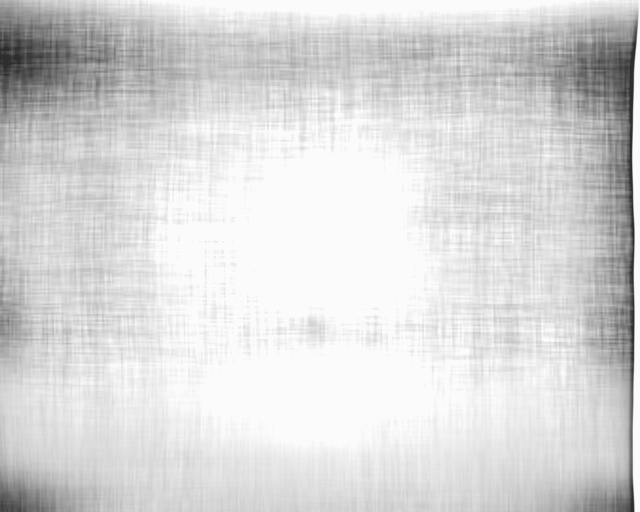
This texture is drawn by a Shadertoy shader. Its source:

```glsl
const float BASE_TONE = 0.865;
const float PAPER_WHITE = 0.985;
const float WEAVE_LIGHT = 0.165;  // thread contrast in pale areas
const float WEAVE_DARK = 0.33;    // thread contrast in shaded areas
const float FINE_THREADS = 270.0; // threads per canvas height
const float BROAD_THREADS = 120.0;
const float THREAD_STRETCH = 11.0;
const float FLECK_STRETCH = 50.0;
const float MOTTLE = 0.05;

float hash(vec2 p) {
    vec3 q = fract(vec3(p.xyx) * 0.1031);
    q += dot(q, q.yzx + 33.33);
    return fract((q.x + q.y) * q.z);
}

float noise(vec2 p) {
    vec2 cell = floor(p), f = fract(p);
    f = f * f * (3.0 - 2.0 * f);
    return mix(mix(hash(cell), hash(cell + vec2(1, 0)), f.x),
               mix(hash(cell + vec2(0, 1)), hash(cell + vec2(1, 1)), f.x), f.y);
}

float blob(vec2 p, vec2 center, vec2 radius) {
    vec2 d = (p - center) / radius;
    return exp(-dot(d, d));
}

// Threads running along x, centred on zero
float threads(vec2 p, float seed) {
    float fine = noise(vec2(p.x * THREAD_STRETCH, p.y * FINE_THREADS) + seed);
    float broad = noise(vec2(p.x * THREAD_STRETCH, p.y * BROAD_THREADS) + seed * 2.0);
    float fleck = noise(vec2(p.x * FLECK_STRETCH, p.y * FINE_THREADS) + seed * 3.0);
    return 0.42 * fine + 0.24 * broad + 0.34 * fleck - 0.5;
}

float shading(vec2 uv) {
    float tone = BASE_TONE;

    // Bright middle, split by a faint grey patch
    tone += 0.20 * blob(uv, vec2(0.43, 0.51), vec2(0.20, 0.22));
    tone += 0.13 * blob(uv, vec2(0.54, 0.60), vec2(0.12, 0.19));
    tone += 0.08 * blob(uv, vec2(0.60, 0.42), vec2(0.08, 0.11));
    tone += 0.19 * blob(uv, vec2(0.52, 0.22), vec2(0.24, 0.11));
    tone -= 0.13 * blob(uv, vec2(0.49, 0.35), vec2(0.11, 0.05));
    tone -= 0.04 * blob(uv, vec2(0.39, 0.56), vec2(0.06, 0.14));
    tone += 0.04 * blob(uv, vec2(0.10, 0.22), vec2(0.16, 0.10));

    // Grey band under the glowing upper rim
    float band = (uv.y - 0.87) / 0.075;
    tone -= 0.09 * exp(-band * band);
    float rim = 0.985 + 0.16 * (uv.x - 0.58) * (uv.x - 0.58);
    tone += 0.16 * smoothstep(rim - 0.07, rim + 0.02, uv.y);
    tone += 0.09 * smoothstep(rim - 0.015, rim + 0.008, uv.y);

    // Left side and corners
    tone -= 0.34 * blob(uv, vec2(0.0, 0.89), vec2(0.18, 0.085));
    tone -= 0.15 * blob(uv, vec2(0.0, 0.86), vec2(0.20, 0.16));
    tone -= 0.06 * blob(uv, vec2(0.15, 0.52), vec2(0.10, 0.25));
    tone -= 0.23 * blob(uv, vec2(0.0, 0.37), vec2(0.045, 0.08));
    tone -= 0.10 * exp(-uv.x / 0.03);
    tone -= 0.45 * blob(uv, vec2(0.0), vec2(0.12, 0.07));

    // Right side and corners
    tone -= 0.24 * blob(uv, vec2(0.95, 0.87), vec2(0.12, 0.08));
    tone -= 0.18 * blob(uv, vec2(1.0, 0.77), vec2(0.11, 0.18));
    tone -= 0.24 * blob(uv, vec2(0.99, 0.52), vec2(0.06, 0.25));
    tone -= 0.14 * blob(uv, vec2(0.97, 0.34), vec2(0.05, 0.07));
    tone += 0.04 * blob(uv, vec2(0.86, 0.24), vec2(0.10, 0.10));
    tone -= 0.38 * blob(uv, vec2(0.98, 0.0), vec2(0.11, 0.055));
    tone -= 0.05 * exp(-uv.y / 0.07);
    return tone;
}

void mainImage(out vec4 fragColor, in vec2 fragCoord) {
    vec2 uv = fragCoord / iResolution.xy;
    vec2 p = fragCoord / iResolution.y;

    // Slightly bent threads
    vec2 bend = 0.010 * vec2(noise(p * 4.0), noise(p * 4.0 + 31.0));
    float across = threads(p + bend, 7.0);
    float upright = threads((p + bend).yx, 53.0);
    across *= mix(0.35, 1.0, smoothstep(0.15, 0.38, uv.y));

    // Cloth shade with stronger weave in the shadows
    float tone = shading(uv);
    float shadow = smoothstep(0.9, 0.5, tone);
    float calm = mix(0.55, 1.0, smoothstep(0.10, 0.38, uv.y))
               * mix(1.0, 0.5, smoothstep(0.92, 0.99, uv.y));
    float patches = calm * (0.6 + 0.8 * noise(p * 9.0 + 12.0));
    tone += (across + upright) * mix(WEAVE_LIGHT, WEAVE_DARK, shadow) * patches;

    // Soft streaky mottling along both thread directions
    float streaks = noise(p * vec2(5.0, 28.0)) + noise(p * vec2(32.0, 5.0) + 17.0) - 1.0;
    tone += MOTTLE * calm * streaks;

    // Dark wavy selvage at the right
    float edge = 0.990 + 0.006 * smoothstep(0.85, 1.0, uv.y)
               + 0.005 * (noise(vec2(uv.y * 13.0, 3.0)) - 0.5);
    float inside = edge - uv.x;
    float fade = smoothstep(1.0, 0.92, uv.y);
    tone -= 0.20 * exp(-max(inside, 0.0) / 0.014) * fade;
    tone -= 0.28 * smoothstep(0.009, 0.001, inside) * fade;
    tone = clamp(tone, 0.18, PAPER_WHITE);

    // White margin beyond the cloth
    float softness = 0.0015;
    tone = mix(PAPER_WHITE, tone, smoothstep(-softness, softness, inside));
    fragColor = vec4(vec3(tone), 1.0);
}
```
